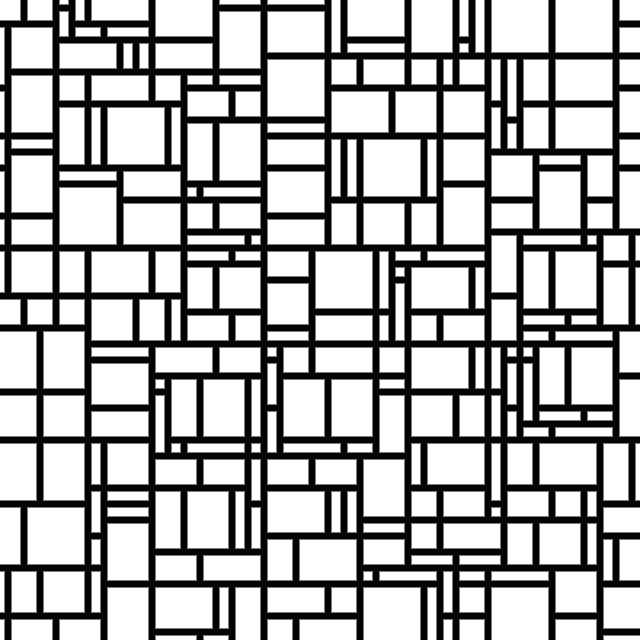
Reproduce this pattern procedurally as a WebGL 1 fragment shader.

```glsl
precision highp float;
// Irregular patchwork of white rectangles separated by thick black lines.
uniform vec2 u_resolution;

const float CELL = 8.0;     // pinwheel cell, in grid units
const float MAX_SIDE = 4.0; // longest side of a finished tile

float hash(vec2 p) {
  return fract(sin(dot(p, vec2(127.1, 311.7))) * 43758.5453);
}

// Whole-unit position of the dividing line inside a cell.
vec2 divider(vec2 cell) {
  return CELL * cell + 1.0 + floor((CELL - 1.0) * hash(cell));
}

// Cells alternate between upright and level dividers, like a checkerboard.
bool isUpright(vec2 cell) {
  return mod(cell.x + cell.y, 2.0) < 0.5;
}

// Large block around p, bounded by the dividers of four neighbouring cells.
void findBlock(vec2 p, out vec2 lo, out vec2 hi) {
  vec2 cell = floor(p / CELL);
  vec2 side = step(divider(cell), p);
  if (isUpright(cell)) {
    side.y = step(divider(cell + vec2(2.0 * side.x - 1.0, 0.0)).y, p.y);
  } else {
    side.x = step(divider(cell + vec2(0.0, 2.0 * side.y - 1.0)).x, p.x);
  }

  vec2 corner = cell + side;
  vec2 upperRight = divider(corner);
  vec2 lowerLeft = divider(corner - 1.0);
  vec2 upperLeft = divider(corner - vec2(1.0, 0.0));
  vec2 lowerRight = divider(corner - vec2(0.0, 1.0));
  if (isUpright(corner)) {
    lo = vec2(lowerLeft.x, lowerRight.y);
    hi = vec2(upperRight.x, upperLeft.y);
  } else {
    lo = vec2(upperLeft.x, lowerLeft.y);
    hi = vec2(lowerRight.x, upperRight.y);
  }
}

// Cut the longer side at random whole units until the tile is small enough.
void splitBlock(vec2 p, inout vec2 lo, inout vec2 hi) {
  for (int i = 0; i < 20; i++) {
    vec2 size = hi - lo;
    if (max(size.x, size.y) < MAX_SIDE + 0.5) break;
    vec2 axis = size.x > size.y ? vec2(1.0, 0.0) : vec2(0.0, 1.0);
    float room = dot(size, axis) - 1.0;
    float cut = dot(lo, axis) + 1.0 + floor(room * hash(lo + 0.37 * hi));
    if (dot(p, axis) < cut) hi = mix(hi, vec2(cut), axis);
    else lo = mix(lo, vec2(cut), axis);
  }
}

void main() {
  // 40 grid units across; the half unit keeps lines off the canvas border.
  float unitsPerPixel = 40.0 / min(u_resolution.x, u_resolution.y);
  vec2 p = gl_FragCoord.xy * unitsPerPixel + 16.5;

  vec2 lo, hi;
  findBlock(p, lo, hi);
  splitBlock(p, lo, hi);

  // Distance to the line edge, smoothed over one pixel.
  vec2 inset = min(p - lo, hi - p);
  float edge = min(inset.x, inset.y) - 0.22;
  float fill = clamp(edge / unitsPerPixel + 0.5, 0.0, 1.0);

  vec3 ink = vec3(0.01);
  vec3 paper = vec3(1.0);
  gl_FragColor = vec4(mix(ink, paper, fill), 1.0);
}
```
